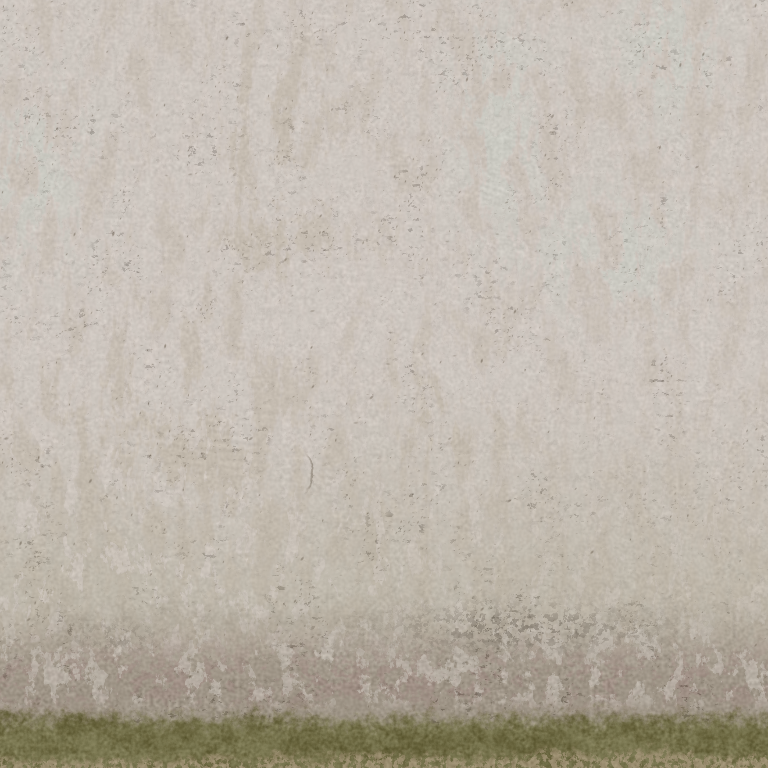
This texture is drawn by a Shadertoy shader. Its source:

```glsl
// Weathered plaster wall with pale streaks, a damp peeling base and a mossy foot.

const vec3 PLASTER = vec3(0.808, 0.776, 0.75);
const vec3 BEIGE = vec3(0.735, 0.705, 0.65);
const vec3 STAIN = vec3(0.73, 0.692, 0.625);
const vec3 MINERAL = vec3(0.79, 0.798, 0.765);
const vec3 CHALK = vec3(0.755, 0.728, 0.69);
const vec3 DAMP = vec3(0.6, 0.56, 0.505);
const vec3 ROSE = vec3(0.615, 0.535, 0.505);
const vec3 MOSS = vec3(0.485, 0.475, 0.32);
const vec3 MOSS_DARK = vec3(0.365, 0.35, 0.19);
const vec3 SOIL = vec3(0.64, 0.58, 0.465);
const vec3 PIT = vec3(0.4, 0.355, 0.295);
const float MOSS_TOP = 0.067;
const float DAMP_TOP = 0.18;
const float GRAIN = 0.075;

vec2 hash2(vec2 p) {
    vec3 q = fract(p.xyx * vec3(0.1031, 0.103, 0.0973));
    q += dot(q, q.yzx + 33.33);
    return fract((q.xx + q.yz) * q.zy);
}

float gradDot(vec2 cell, vec2 corner, vec2 f) {
    float a = 6.2832 * hash2(cell + corner).x;
    return dot(vec2(cos(a), sin(a)), f - corner);
}

// Gradient noise, roughly -0.7 to 0.7
float noise(vec2 p) {
    vec2 i = floor(p), f = p - i;
    vec2 u = f * f * f * (f * (f * 6.0 - 15.0) + 10.0);
    vec2 e = vec2(0.0, 1.0);
    return mix(mix(gradDot(i, e.xx, f), gradDot(i, e.yx, f), u.x),
               mix(gradDot(i, e.xy, f), gradDot(i, e.yy, f), u.x), u.y);
}

// Octaves keep the stretch of their input
float fbm(vec2 p) {
    float sum = 0.0, amp = 0.6;
    for (int i = 0; i < 5; i++) {
        sum += amp * noise(p);
        p = p * 2.03 + vec2(9.7, 31.1);
        amp *= 0.6;
    }
    return sum;
}

float blob(vec2 p, float x, float y, float rx, float ry) {
    vec2 d = (p - vec2(x, y)) / vec2(rx, ry);
    return exp(-dot(d, d));
}

// Small tilted pits, one candidate per cell
float pits(vec2 p, float cells, float density) {
    vec2 id = floor(p * cells);
    vec2 h = hash2(id + 7.0), k = hash2(id + 91.0);
    vec2 d = fract(p * cells) - mix(vec2(0.25), vec2(0.75), h);
    float a = (k.x - 0.3) * 2.0;
    d = mat2(cos(a), -sin(a), sin(a), cos(a)) * d;
    float size = mix(0.07, 0.17, k.y * k.y), soft = cells / iResolution.y;
    float mask = 1.0 - smoothstep(size - soft, size + soft, length(d * vec2(0.7, 1.4)));
    return mask * step(hash2(id + 43.0).x, density) * (0.25 + 0.75 * k.x);
}

// Fine parallel trowel marks
float trowel(vec2 p, float slope, float pitch) {
    float lane = p.y - slope * p.x + 0.004 * noise(p * 14.0);
    return sin(6.2832 * lane / pitch) * (0.5 + noise(vec2(p.x * 18.0, lane * 90.0)));
}

vec3 plaster(vec2 p, float fine) {
    float broad = fbm(p * vec2(5, 4) + 3.0);
    float drip = fbm(p * vec2(30, 11) + 5.0 + 0.5 * broad) + 0.25 * fine;
    vec3 col = mix(BEIGE, PLASTER, smoothstep(0.15, 0.55, p.y + 0.1 * broad));
    float stain = blob(p, 0.35, 0.86, 0.08, 0.08) + blob(p, 0.35, 0.7, 0.07, 0.08)
                + blob(p, 0.22, 0.45, 0.18, 0.12) + blob(p, 0.58, 0.46, 0.08, 0.09);
    col = mix(col, STAIN, (0.3 + 0.24 * min(stain, 1.0)) * smoothstep(0.0, 0.26, drip + 0.2 * broad + 0.07 * stain));
    float mineral = blob(p, 0.8, 0.67, 0.1, 0.08) + blob(p, 0.65, 0.84, 0.06, 0.14)
                  + blob(p, 0.87, 0.94, 0.07, 0.1) + blob(p, 0.04, 0.78, 0.08, 0.12);
    col = mix(col, MINERAL, (0.15 + 0.65 * min(mineral, 1.0)) * smoothstep(0.0, 0.16, 0.1 * mineral - drip));

    // Crisp lifted flakes, densest on the lower left
    float flake = fbm(p * vec2(38, 17) + 41.0 + broad) + 0.15 * fine;
    float lower = smoothstep(0.68, 0.45, p.y) * smoothstep(0.72, 0.2, p.x);
    float lift = smoothstep(0.14, 0.18, flake);
    col = mix(col, PLASTER + 0.01, (0.32 + 0.28 * lower) * lift);
    col -= 0.022 * lift * smoothstep(0.24, 0.16, flake);
    col += 0.02 * trowel(p, -0.08, 0.011) * blob(p, 0.29, 0.42, 0.13, 0.05);
    col += 0.028 * trowel(p, -0.35, 0.009) * blob(p, 0.64, 0.755, 0.035, 0.02);
    return col + 0.04 * fine;
}

void mainImage(out vec4 fragColor, in vec2 fragCoord) {
    vec2 p = fragCoord / iResolution.xy;
    float rough = fbm(p * vec2(16, 22) + 60.0);
    float fine = fbm(p * 65.0 + 11.0);
    vec3 col = plaster(p, fine);

    // Damp band, rosy stain and peeled chalk patches
    float damp = smoothstep(DAMP_TOP + 0.05, DAMP_TOP - 0.085, p.y + 0.06 * rough);
    col = mix(col, DAMP, 0.85 * damp);
    float rose = blob(p, 0.5, 0.115, 2.0, 0.045);
    col = mix(col, ROSE, 0.65 * rose * smoothstep(-0.1, 0.2, fine + rough));
    float peelZone = smoothstep(0.065, 0.1, p.y) * smoothstep(0.25, 0.17, p.y);
    float peel = fbm(p * vec2(34, 20) + 73.0) + 0.45 * fine
               + 0.1 * blob(p, 0.74, 0.13, 0.2, 0.08) + 0.05 * blob(p, 0.12, 0.13, 0.1, 0.08);
    col = mix(col, CHALK, 0.68 * peelZone * smoothstep(0.12, 0.24, peel));
    float scuff = blob(p, 0.68, 0.18, 0.16, 0.03) + 0.6 * blob(p, 0.15, 0.17, 0.06, 0.02);
    col = mix(col, DAMP * 0.84, 0.65 * scuff * smoothstep(0.02, 0.14, fbm(p * 95.0 + 5.0)));

    // Pits and chips gather where the plaster is worn
    float worn = smoothstep(-0.02, 0.32, fbm(p * vec2(12, 8) + 24.0));
    float holes = max(pits(p, 90.0, 0.012 + 0.08 * worn), pits(p + 0.37, 170.0, 0.02 + 0.28 * worn));
    col = mix(col, PIT, 0.55 * holes);
    col -= 0.11 * (0.2 + worn) * smoothstep(0.2, 0.34, fbm(p * vec2(70, 110) + 130.0));
    vec2 arc = p - vec2(0.365, 0.385);
    float crack = smoothstep(0.0022, 0.0004, abs(length(arc) - 0.042 + 0.004 * fine));
    col = mix(col, PIT, 0.4 * crack * smoothstep(0.03, 0.042, arc.x));

    // Mossy foot with bare soil along the lower edge
    float tuft = fbm(p * vec2(110, 90) + 19.0);
    float edge = MOSS_TOP + 0.018 * rough + 0.022 * fine - 0.012 * tuft;
    float shade = smoothstep(-0.25, 0.35, 0.7 * tuft + 0.4 * fine + 0.5 * rough);
    vec3 growth = mix(MOSS, MOSS_DARK, shade) + 0.1 * tuft;
    float soilTop = 0.013 + 0.022 * rough - 0.012 * fine + 0.014 * blob(p, 0.83, 0.0, 0.08, 0.1);
    float soil = smoothstep(soilTop + 0.008, soilTop - 0.008, p.y);
    growth = mix(growth, SOIL, 0.85 * soil * smoothstep(-0.16, 0.08, tuft));
    col = mix(col, growth, 0.93 * smoothstep(edge + 0.014, edge - 0.018, p.y));

    // Sandy grain, stronger near the ground
    float sand = noise(p * 215.0) + 0.5 * noise(p * 120.0 + 9.0);
    col += GRAIN * (0.8 + 0.7 * damp) * sand * (0.7 + 0.6 * noise(p * 30.0));
    fragColor = vec4(clamp(col, 0.0, 1.0), 1.0);
}
```
